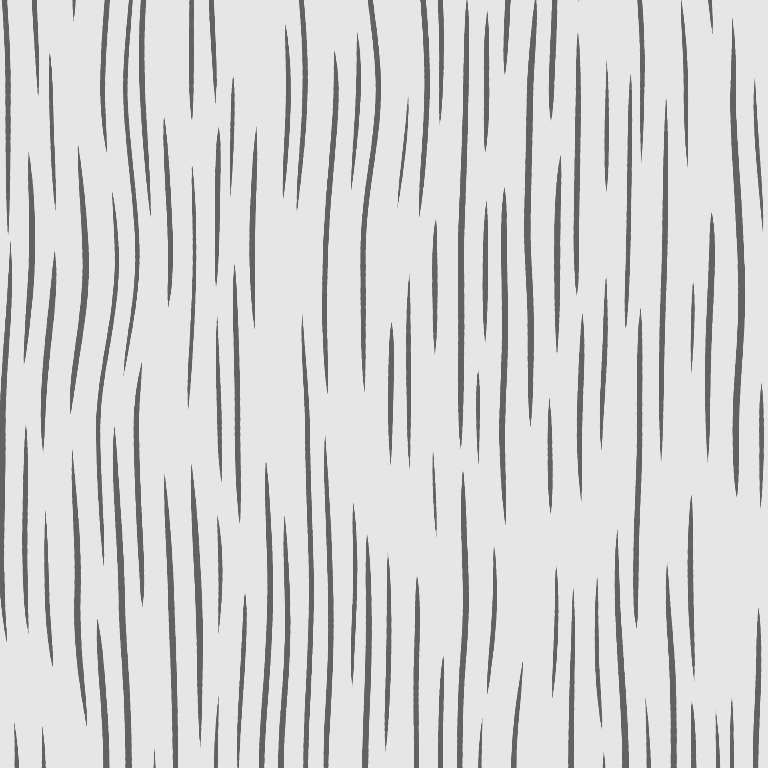
Reproduce this pattern procedurally as a WebGL 1 fragment shader.

```glsl
precision highp float;
// Wood-grain strokes: slim dark tapered lines running vertically on pale grey.
// Narrow columns are cut into cells of random height with one stroke in each;
// a smooth sideways warp bends neighbouring strokes together.

uniform vec2 u_resolution;

const vec3 PAPER = vec3(0.90);
const vec3 INK = vec3(0.385);
const float COLUMNS = 34.0;
const float EDGE_PIXELS = 0.6;

// Sine-free hash of a 2D point to 0..1.
float hash(vec2 p) {
    vec3 q = fract(vec3(p.xyx) * 0.1031);
    q += dot(q, q.yzx + 33.33);
    return fract((q.x + q.y) * q.z);
}

// Smooth value noise in 0..1.
float valueNoise(vec2 p) {
    vec2 cell = floor(p);
    vec2 f = fract(p);
    f = f * f * (3.0 - 2.0 * f);
    float low = mix(hash(cell), hash(cell + vec2(1.0, 0.0)), f.x);
    float high = mix(hash(cell + vec2(0.0, 1.0)), hash(cell + vec2(1.0, 1.0)), f.x);
    return mix(low, high, f.y);
}

// Sideways shift shared by nearby strokes.
float grainWarp(vec2 p) {
    return 0.028 * (valueNoise(p * vec2(6.0, 4.5) + 17.0) - 0.5);
}

// Width factor that rises from a pointed tip.
float tipTaper(float distanceToTip, float taperLength) {
    return 1.0 - exp(-max(distanceToTip, 0.0) / taperLength);
}

// Share of a small footprint at offset x that lies inside a band.
float bandCoverage(float x, float halfWidth, float footprint) {
    float right = min(x + 0.5 * footprint, halfWidth);
    float left = max(x - 0.5 * footprint, -halfWidth);
    return clamp((right - left) / footprint, 0.0, 1.0);
}

// Coverage by the stroke of one column at point p.
float columnStroke(vec2 p, float column, float footprint) {
    // Cells along the column
    float period = mix(0.22, 0.75, hash(vec2(column, 3.0)));
    float along = p.y / period + 7.0 * hash(vec2(column, 11.0)) + 1.0;
    float index = floor(along);
    vec2 seed = vec2(column * 3.0 + 41.0, index * 7.0 + 23.0);

    // Extent of the stroke inside its cell
    float share = mix(0.27, 0.98, sqrt(hash(seed)));
    float start = (1.0 - share) * hash(seed + 101.0);
    float strokeLength = share * period;
    float fromBottom = (fract(along) - start) * period;
    float fromTop = strokeLength - fromBottom;

    // Centre line with a slight wiggle of its own
    float jitter = 0.56 * (hash(seed + 203.0) - 0.5);
    float wiggle = 0.005 * (valueNoise(vec2(column * 5.0, p.y * 7.0 + index * 13.0)) - 0.5);
    float centre = (column + 0.5 + jitter) / COLUMNS + wiggle;

    // Width: short strokes are finer, both tips taper, edges are a little fibrous
    float halfWidth = mix(0.0027, 0.0042, hash(seed + 307.0));
    halfWidth *= smoothstep(0.02, 0.16, strokeLength);
    halfWidth *= tipTaper(fromBottom, mix(0.018, 0.05, hash(seed + 401.0)));
    halfWidth *= tipTaper(fromTop, mix(0.018, 0.05, hash(seed + 503.0)));
    float fibre = valueNoise(vec2(column * 9.0, p.y * 260.0)) - 0.5;
    halfWidth += 0.0004 * fibre * step(0.0004, halfWidth);

    return bandCoverage(p.x - centre, halfWidth, footprint);
}

void main() {
    vec2 p = gl_FragCoord.xy / u_resolution.y;
    float footprint = EDGE_PIXELS / u_resolution.y;
    p.x += grainWarp(p);

    // Strokes of this column and its two neighbours
    float column = floor(p.x * COLUMNS);
    float ink = 0.0;
    for (int i = -1; i <= 1; i++) {
        ink = max(ink, columnStroke(p, column + float(i), footprint));
    }

    gl_FragColor = vec4(mix(PAPER, INK, ink), 1.0);
}
```
